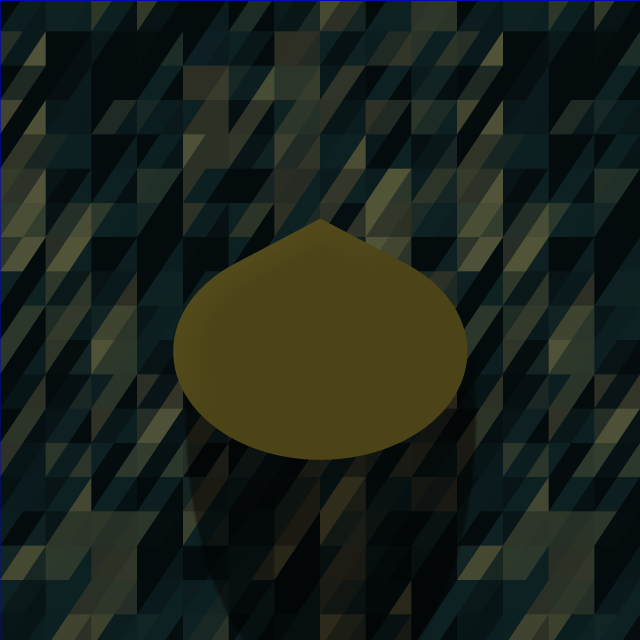
This background is drawn by a WebGL 2 fragment shader. Its source:

```glsl
#version 300 es
precision highp float;
// A dark mosaic of columns, rows and slanted strips behind a flat olive drop.
// Each tile sums three hashed layers into a tone; the drop is an ellipse
// joined to its tangent cone, with a long soft shadow falling below it.

#define COLUMNS 14.0
#define REPEAT 10.0
#define ROW_HEIGHT 0.05357
#define ROW_SHIFT 0.25
#define DROP_CENTER vec2(0.5005, 0.4505)
#define DROP_RADII vec2(0.2298, 0.1690)
#define DROP_APEX 1.231
#define SHADOW_CENTER vec2(0.517, 0.349)
#define SHADOW_RADII vec2(0.228, 0.440)
#define SHADOW_DEPTH 0.48
#define BORDER 0.0016
#define SAMPLES 3

uniform vec2 u_resolution;
out vec4 outColor;

const vec3 INK = vec3(0.015, 0.042, 0.050);
const vec3 TEAL = vec3(0.050, 0.125, 0.133);
const vec3 MOSS = vec3(0.170, 0.220, 0.170);
const vec3 KHAKI = vec3(0.320, 0.330, 0.220);
const vec3 BROWN = vec3(0.175, 0.180, 0.140);
const vec3 OLIVE = vec3(0.298, 0.265, 0.090);
const vec3 OLIVE_LIGHT = vec3(0.345, 0.305, 0.120);
const vec3 EDGE_BLUE = vec3(0.0, 0.04, 0.75);

float hash(vec2 cell, float seed) {
    vec3 q = fract(vec3(cell, seed) * vec3(0.1031, 0.1030, 0.0973));
    q += dot(q, q.yzx + 33.33);
    return fract((q.x + q.y) * q.z);
}

// Tone and tint of the tile under a point
vec3 mosaic(vec2 p) {
    float u = mod(p.x * COLUMNS, REPEAT);
    float v = p.y / ROW_HEIGHT + ROW_SHIFT;
    float column = floor(u);
    float row = floor(v);
    float strip = floor(2.0 * u - v) + 40.0;

    float tone = 0.50 * hash(vec2(column, strip), 3.0)
               + 0.32 * hash(vec2(column, row), 17.0)
               + 0.18 * hash(vec2(row, strip), 29.0);
    tone += 0.05 * cos(1.2566 * (column - 0.8));

    vec3 light = mix(MOSS, BROWN, hash(vec2(row, column), 41.0));
    vec3 color = mix(INK, TEAL, smoothstep(0.30, 0.52, tone));
    color = mix(color, light, smoothstep(0.52, 0.64, tone));
    return mix(color, KHAKI, smoothstep(0.72, 0.88, tone));
}

// Unit circle joined to its tangent cone, in scaled space
float dropDistance(vec2 p) {
    p.x = abs(p.x);
    float s = 1.0 / DROP_APEX;
    vec2 normal = vec2(sqrt(1.0 - s * s), s);
    bool onCone = p.y * normal.x > p.x * normal.y;
    return (onCone ? dot(p, normal) : length(p)) - 1.0;
}

vec3 scene(vec2 p) {
    vec3 color = mosaic(p);

    // Long shadow, slightly warm
    float inside = 1.0 - smoothstep(0.98, 1.01, length((p - SHADOW_CENTER) / SHADOW_RADII));
    float shade = inside * (1.0 - smoothstep(0.36, 0.47, p.y));
    color *= 1.0 - SHADOW_DEPTH * shade * vec3(0.85, 1.0, 1.05);

    // Drop with a faint sheen along its upper left side
    vec2 q = (p - DROP_CENTER) / DROP_RADII;
    float d = dropDistance(q);
    float side = smoothstep(0.1, 0.8, dot(normalize(q + 0.0001), vec2(-0.75, 0.66)));
    float sheen = side * smoothstep(-0.28, 0.0, d);
    color = mix(color, mix(OLIVE, OLIVE_LIGHT, 0.6 * sheen), step(d, 0.0));

    // Thin blue lines at the top and left
    float top = step(1.0 - BORDER, p.y);
    float left = step(p.x, BORDER) * mix(0.3, 0.7, p.y);
    return mix(color, EDGE_BLUE, max(top, left));
}

void main() {
    // Average a small grid of samples to smooth every edge
    vec3 sum = vec3(0.0);
    for (int j = 0; j < SAMPLES; j++) {
        for (int i = 0; i < SAMPLES; i++) {
            vec2 offset = (vec2(i, j) + 0.5) / float(SAMPLES) - 0.5;
            sum += scene((gl_FragCoord.xy + offset) / u_resolution);
        }
    }
    outColor = vec4(sum / float(SAMPLES * SAMPLES), 1.0);
}
```
